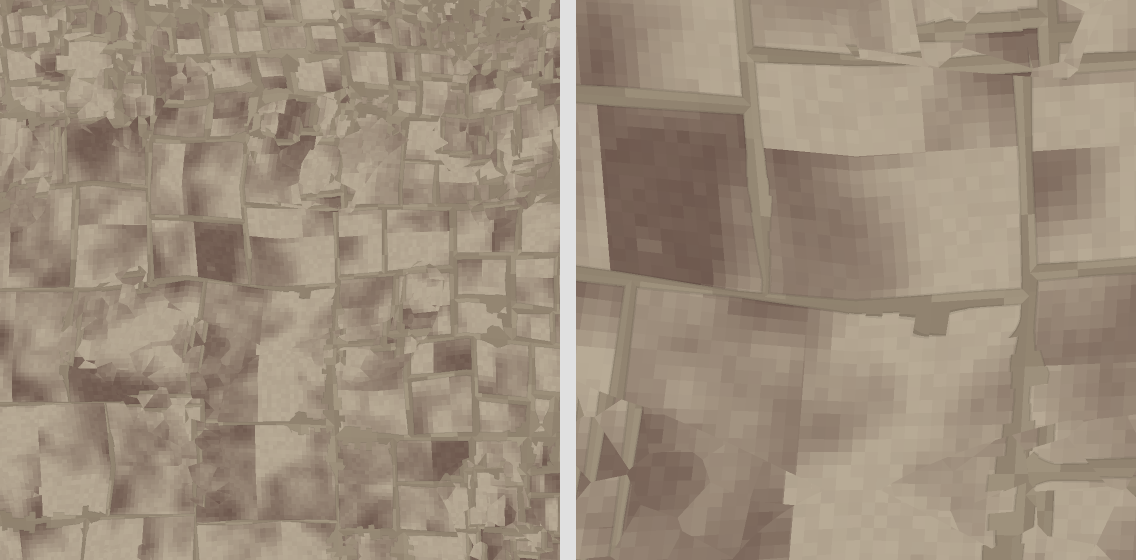
Left, the full canvas; right, a detail of the centre.
A WebGL 2 fragment shader for this texture:

```glsl
#version 300 es
precision highp float;
// Patchwork of blocky, mottled taupe rectangles with torn seams and loose shards.
uniform vec2 u_resolution;
out vec4 outColor;

#define LIGHT vec3(0.705, 0.652, 0.572)
#define DARK vec3(0.450, 0.368, 0.325)
#define SEAM_DARK vec3(0.560, 0.505, 0.430)
#define SEAM_LIGHT vec3(0.650, 0.600, 0.515)
#define BLOCKS 128.0       // mosaic squares across the canvas
#define PATCH_BIG 0.27     // longest patch side, lower left
#define PATCH_SMALL 0.105  // longest patch side, top and right
#define WARP 0.035         // tilt of the patch borders
#define SEAM 0.0055        // seam half width
#define TOOTH 0.018        // length of torn strips
#define TEETH 95.0         // torn strips per canvas width
#define SHARDS 30.0        // loose fragments per canvas width

float hash(vec2 p) {
  vec3 a = fract(p.xyx * 0.1031);
  a += dot(a, a.yzx + 33.33);
  return fract((a.x + a.y) * a.z);
}

// Bilinear value noise: its facets keep warped borders nearly straight.
float noise(vec2 p) {
  vec2 i = floor(p), f = p - i;
  return mix(mix(hash(i), hash(i + vec2(1, 0)), f.x),
             mix(hash(i + vec2(0, 1)), hash(i + vec2(1, 1)), f.x), f.y);
}

// Cell index of the nearest scattered point.
vec2 shardCell(vec2 p) {
  vec2 base = floor(p), nearest = base;
  float best = 9.0;
  for (int y = -1; y <= 1; y++) {
    for (int x = -1; x <= 1; x++) {
      vec2 cell = base + vec2(x, y);
      vec2 point = cell + vec2(hash(cell + 11.0), hash(cell + 57.0));
      float dist = length(p - point);
      if (dist < best) { best = dist; nearest = cell; }
    }
  }
  return nearest;
}

float busyness(vec2 p) { return smoothstep(0.45, 0.95, max(p.x, p.y)); }

// Cuts a rectangle across its longer side and keeps the part holding q.
void cutRect(vec2 q, inout vec2 lo, inout vec2 hi, inout float id) {
  vec2 size = hi - lo;
  int axis = size.x > size.y * mix(0.8, 1.25, hash(vec2(id, 3.0))) ? 0 : 1;
  float cut = mix(lo[axis], hi[axis], mix(0.36, 0.64, hash(vec2(id, 8.0))));
  bool upper = q[axis] > cut;
  if (upper) lo[axis] = cut; else hi[axis] = cut;
  id = id * 2.0 + (upper ? 1.0 : 0.0);
}

// Mottled mosaic colour, reseeded for each block of a patch.
vec3 mosaic(vec2 p, float patchId, float blockId) {
  float scale = BLOCKS * mix(0.85, 1.1, hash(vec2(patchId, 21.0)));
  vec2 square = floor(p * scale + hash(vec2(patchId, 5.0)));
  vec2 origin = 200.0 * vec2(hash(vec2(blockId, 13.0)), hash(vec2(blockId, 34.0)));
  vec2 at = square / scale;
  float n = 0.65 * noise(at * 13.0 + origin) + 0.35 * noise(at * 34.0 + origin.yx);
  n += 0.2 * (hash(vec2(blockId, 2.0)) - 0.5);
  float tone = clamp(0.29 + 2.25 * (n - 0.5), 0.0, 1.0);
  tone += 0.13 * (hash(square + origin) - 0.5);
  return mix(LIGHT, DARK, tone);
}

vec3 surface(vec2 p) {
  float busy = busyness(p);

  // Tilt the borders and push loose fragments out of place.
  vec2 q = p + WARP * (vec2(noise(p * 6.0), noise(p * 6.0 + 40.0)) - 0.5);
  if (noise(p * 8.0 + 9.0) + 0.2 * busy > 0.68) {
    vec2 cell = shardCell(p * SHARDS);
    q += 0.04 * (vec2(hash(cell + 71.0), hash(cell + 93.0)) - 0.5);
  }

  // Divide the canvas until the patch is small enough for its place.
  vec2 lo = vec2(-0.06), hi = vec2(1.06);
  float id = 1.0;
  for (int i = 0; i < 12; i++) {
    vec2 size = hi - lo;
    float limit = mix(PATCH_BIG, PATCH_SMALL, busyness(0.5 * (lo + hi)));
    if (max(size.x, size.y) < limit) break;
    cutRect(q, lo, hi, id);
  }
  vec2 blockLo = lo, blockHi = hi;
  float blockId = id;
  cutRect(q, blockLo, blockHi, blockId);
  vec3 color = mosaic(q, id, blockId);

  // Seams with torn teeth.
  vec2 side = min(q - lo, hi - q);
  float edge = min(side.x, side.y);
  float along = side.x < side.y ? q.y : q.x;
  float tooth = floor(along * TEETH + edge * 40.0 * (hash(vec2(id, 6.0)) - 0.5));
  float ragged = smoothstep(0.58, 0.72, noise(p * 9.0 + 70.0) + 0.12 * busy);
  float width = SEAM * (0.1 + noise(p * 14.0 + 25.0) + 0.6 * busy);
  width += ragged * TOOTH * hash(vec2(tooth, id));
  float strip = hash(vec2(floor(along * 22.0), id + 4.0));
  vec3 seam = mix(SEAM_DARK, SEAM_LIGHT, strip * strip);
  color = edge < width ? seam : color;
  return color * (1.0 - 0.07 * step(abs(edge - width), 0.0008));
}

void main() {
  // Average a small grid of samples to smooth the edges.
  vec3 sum = vec3(0.0);
  for (int i = 0; i < 4; i++) {
    vec2 offset = vec2(i % 2, i / 2) * 0.5 - 0.25;
    sum += surface((gl_FragCoord.xy + offset) / u_resolution);
  }
  outColor = vec4(sum / 4.0, 1.0);
}
```
